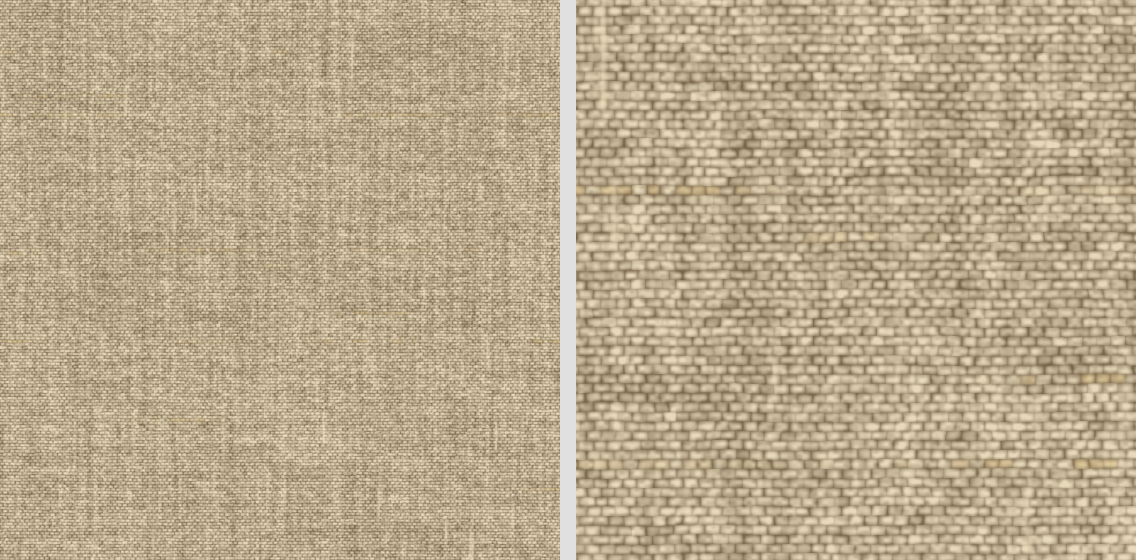
Left: the whole. Right: its middle third, enlarged.
Give the GLSL for this texture, as a Shadertoy shader.

```glsl
const vec3 DARK_LINEN = vec3(0.56, 0.49, 0.38);
const vec3 LIGHT_LINEN = vec3(0.85, 0.79, 0.67);
const vec3 SLUB_CREAM = vec3(0.95, 0.89, 0.76);
const vec3 GOLD_FIBRE = vec3(0.76, 0.65, 0.44);

const vec2 STITCHES = vec2(112.0, 178.0);  // stitches across, rows up
const vec2 WOBBLE = vec2(0.0030, 0.0014);  // thread waviness
const float MEAN_TONE = 0.57;
const float RELIEF = 1.10;                 // stitch crown against gap
const float STITCH_VARIATION = 0.36;
const float FIBRE_GRAIN = 0.62;
const float WARP_STREAKS = 0.44;
const float WEFT_STREAKS = 0.36;
const float CLOUDING = 0.05;
const float GOLD_ROWS = 0.06;              // share of rows with gold fibres
const int SLUB_COUNT = 44;
const float SLUB_WIDTH = 0.0023;
const int SAMPLES = 3;                     // per pixel side

float hash(vec2 p) {
    return fract(sin(dot(p, vec2(127.1, 311.7))) * 43758.5453);
}

float noise(vec2 p) {
    vec2 i = floor(p);
    vec2 f = fract(p);
    f = f * f * (3.0 - 2.0 * f);
    return mix(mix(hash(i), hash(i + vec2(1.0, 0.0)), f.x),
               mix(hash(i + vec2(0.0, 1.0)), hash(i + vec2(1.0, 1.0)), f.x), f.y);
}

// Noise centred on zero, stretched by the frequency on each axis
float streak(vec2 p, vec2 frequency) {
    return noise(p * frequency + frequency.yx) - 0.5;
}

// Plain weave: rounded stitches with uneven dark pits at their ends
vec3 weave(vec2 uv) {
    vec2 bend = vec2(streak(uv, vec2(70.0, 60.0)), streak(uv, vec2(40.0, 60.0)));
    vec2 q = (uv + WOBBLE * bend) * STITCHES;
    float row = floor(q.y);
    q.x += 0.5 * mod(row, 2.0);
    vec2 cell = floor(q);
    vec2 f = abs(fract(q) * 2.0 - 1.0);
    float pit = mix(0.35, 1.0, hash(vec2(floor(q.x + 0.5), row + 41.0)));
    float gap = mix(0.5, 0.85, hash(cell + 67.0));
    float crown = (1.0 - pit * f.x * f.x * f.x) * (1.0 - gap * f.y * f.y);

    float tone = MEAN_TONE + RELIEF * (crown - 0.64);
    tone += STITCH_VARIATION * (hash(cell) - 0.5);
    tone += FIBRE_GRAIN * streak(uv, vec2(330.0, 400.0));

    // Uneven yarn: streaks one thread wide along both directions
    tone += WARP_STREAKS * (0.75 * streak(uv, vec2(224.0, 9.0))
                          + 0.25 * streak(uv, vec2(70.0, 4.0)));
    tone += WEFT_STREAKS * (0.75 * streak(uv, vec2(11.0, 178.0))
                          + 0.25 * streak(uv, vec2(5.0, 50.0)));
    tone += CLOUDING * streak(uv, vec2(6.0, 9.0));
    vec3 color = mix(DARK_LINEN, LIGHT_LINEN, clamp(tone, -0.3, 1.2));

    // Gold fibres showing in parts of a few rows
    float goldRow = step(1.0 - GOLD_ROWS, hash(vec2(row, 7.3)));
    float goldPart = smoothstep(0.45, 0.75, noise(vec2(uv.x * 6.0, row * 3.0)));
    float gold = goldRow * goldPart * step(0.45, hash(cell + 19.0));
    return mix(color, GOLD_FIBRE * (0.65 + 0.45 * crown), 0.45 * gold);
}

// Pale thickened yarn: thin vertical spindles, some with a bright knot
float slubs(vec2 uv) {
    float cover = 0.0;
    for (int i = 0; i < SLUB_COUNT; i++) {
        float id = float(i) + 1.0;
        vec2 center = vec2(hash(vec2(id, 1.7)), hash(vec2(id, 5.2)));
        float halfLength = mix(0.015, 0.065, hash(vec2(id, 9.1)));
        float strength = mix(0.25, 0.75, pow(hash(vec2(id, 3.4)), 2.0));
        vec2 d = uv - center;
        d.x += 0.002 * streak(vec2(id, uv.y), vec2(1.0, 40.0));
        float along = 1.0 - smoothstep(0.3, 1.0, abs(d.y) / halfLength);
        float across = exp(-d.x * d.x / (SLUB_WIDTH * SLUB_WIDTH));
        vec2 k = (d + vec2(0.0, 0.5 * halfLength)) / (SLUB_WIDTH * vec2(1.0, 3.0));
        float knot = 1.3 * exp(-dot(k, k));
        cover = max(cover, strength * max(along * across, knot));
    }
    return cover * (0.7 + 0.3 * noise(uv * vec2(90.0, 168.0)));
}

void mainImage(out vec4 fragColor, in vec2 fragCoord) {
    // Average several points per pixel to smooth the fine weave
    vec3 color = vec3(0.0);
    for (int y = 0; y < SAMPLES; y++) {
        for (int x = 0; x < SAMPLES; x++) {
            vec2 offset = (vec2(x, y) + 0.5) / float(SAMPLES) - 0.5;
            color += weave((fragCoord + offset) / iResolution.y);
        }
    }
    color /= float(SAMPLES * SAMPLES);
    color = mix(color, SLUB_CREAM, slubs(fragCoord / iResolution.y));
    fragColor = vec4(color, 1.0);
}
```
